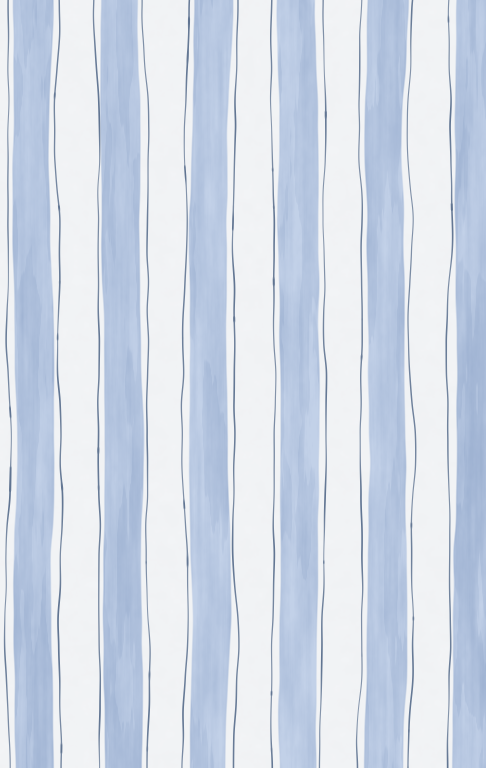
Reproduce this pattern procedurally as a Shadertoy shader.

```glsl
// Hand-painted blue watercolour stripes, each flanked by two wavering ink lines.
#define PITCH 0.1812
#define FIRST_CENTRE 0.070
#define HALF_WIDTH 0.0388
#define LINE_OFFSET 0.0510
#define LINE_HALF_WIDTH 0.0014
#define WOBBLE 0.0125
#define PAPER vec3(0.945, 0.952, 0.960)
#define WASH_LIGHT vec3(0.745, 0.805, 0.900)
#define WASH_DARK vec3(0.640, 0.715, 0.835)
#define INK vec3(0.375, 0.455, 0.570)

float hash(vec2 p) {
    vec3 q = fract(vec3(p.xyx) * 0.1031);
    q += dot(q, q.yzx + 33.33);
    return fract((q.x + q.y) * q.z);
}

float noise(vec2 p) {
    vec2 cell = floor(p), f = fract(p);
    f = f * f * (3.0 - 2.0 * f);
    return mix(mix(hash(cell), hash(cell + vec2(1, 0)), f.x),
               mix(hash(cell + vec2(0, 1)), hash(cell + vec2(1, 1)), f.x), f.y);
}

float fbm(vec2 p) {
    float sum = 0.0, amp = 0.5;
    for (int i = 0; i < 4; i++) {
        sum += amp * noise(p);
        p = p * 2.03 + 17.7;
        amp *= 0.5;
    }
    return sum / 0.9375;
}

// Signed sideways drift of a hand-drawn edge, different for each seed
float drift(float y, float seed) {
    float slow = noise(vec2(y * 4.5, seed * 7.0)) - 0.5;
    float quick = noise(vec2(y * 16.0, seed * 7.0 + 3.0)) - 0.5;
    return WOBBLE * (slow + 0.28 * quick);
}

// Watercolour: long brush streaks, cloudy blooms and hard-edged second coats
vec3 wash(vec2 p, float id, float edgeDepth) {
    vec2 q = p + vec2(id * 5.3, id * 11.7);
    float cloud = fbm(q * vec2(24.0, 7.0));
    float streak = fbm(q * vec2(110.0, 5.0));
    float grain = fbm(q * vec2(130.0, 60.0));
    float coat = fbm(q * vec2(34.0, 3.2) + 41.0);
    float secondCoat = smoothstep(0.54, 0.57, coat);
    float rim = 1.0 - smoothstep(0.0, 0.005, edgeDepth);
    float strokeTone = 0.28 * (hash(vec2(id, 5.0)) - 0.5);
    float depth = 0.30 + strokeTone + 0.95 * (cloud - 0.5) + 0.70 * (streak - 0.5)
                + 0.22 * (grain - 0.5) + 0.36 * secondCoat + 0.14 * rim;
    return mix(WASH_LIGHT, WASH_DARK, clamp(depth, -0.15, 1.15));
}

// Ink line coverage, with changing pressure and occasional pen rejoins
float inkLine(float x, float y, float seed, float pixel) {
    float pressure = noise(vec2(y * 9.0, seed * 5.0 + 2.0));
    float rejoin = smoothstep(0.90, 0.97, noise(vec2(y * 26.0, seed * 9.0 + 1.0)));
    float halfWidth = LINE_HALF_WIDTH * (0.75 + 0.5 * pressure + 0.4 * rejoin);
    float cover = clamp((halfWidth - abs(x)) / pixel + 0.5, 0.0, 1.0);
    cover = min(cover, 2.0 * halfWidth / pixel);
    return cover * (0.70 + 0.30 * max(pressure, rejoin));
}

void mainImage(out vec4 fragColor, in vec2 fragCoord) {
    float pixel = 1.0 / iResolution.x;
    vec2 p = fragCoord * pixel;

    // Stripe index and position across it
    float id = floor((p.x - FIRST_CENTRE) / PITCH + 0.5);
    float x = p.x - FIRST_CENTRE - id * PITCH;
    x -= 0.8 * drift(p.y * 0.7, id + 20.0);

    // Paper with a faint mottle
    vec3 colour = PAPER + 0.012 * (fbm(p * 45.0) - 0.5);

    // Painted band with independently wavering sides
    float leftEdge = -HALF_WIDTH + 0.6 * drift(p.y, id * 2.0 + 40.0);
    float rightEdge = HALF_WIDTH + 0.6 * drift(p.y, id * 2.0 + 41.0);
    float edgeDepth = min(x - leftEdge, rightEdge - x);
    float softness = max(pixel, 0.0022);
    float band = smoothstep(-softness, softness, edgeDepth);
    colour = mix(colour, wash(p, id, edgeDepth), band);

    // One ink line on either side
    for (int i = 0; i < 2; i++) {
        float side = float(i) * 2.0 - 1.0;
        float seed = id * 2.0 + float(i) + 70.0;
        float lineX = side * LINE_OFFSET + drift(p.y, seed);
        colour = mix(colour, INK, inkLine(x - lineX, p.y, seed, pixel));
    }

    fragColor = vec4(colour, 1.0);
}
```
